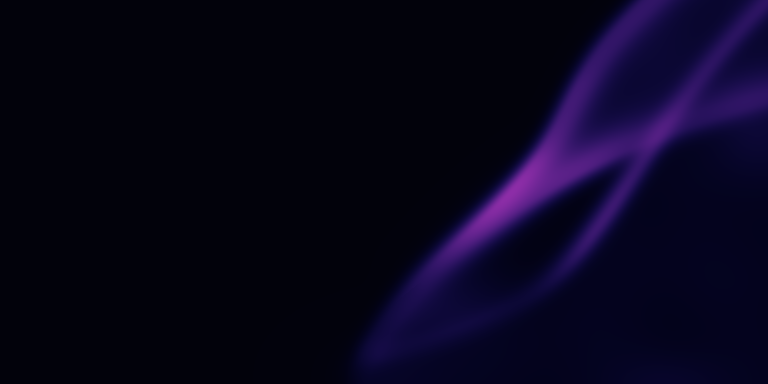
Give the GLSL for this background, as a Shadertoy shader.

```glsl
float hash(vec2 cell) {
    return fract(sin(dot(cell, vec2(127.1, 311.7))) * 43758.5);
}

float cornerRamp(vec2 cell, vec2 offset) {
    float angle = 6.2832 * hash(cell);
    return dot(vec2(cos(angle), sin(angle)), offset);
}

float gradientNoise(vec2 p) {
    vec2 cell = floor(p), f = fract(p);
    vec2 u = f * f * (3.0 - 2.0 * f);
    vec2 e = vec2(1.0, 0.0);
    float low = mix(cornerRamp(cell, f), cornerRamp(cell + e, f - e), u.x);
    float high = mix(cornerRamp(cell + e.yx, f - e.yx), cornerRamp(cell + 1.0, f - 1.0), u.x);
    return mix(low, high, u.y);
}

float bump(float x, float centre, float width) {
    float k = (x - centre) / width;
    return exp(-k * k);
}

float glow(vec2 p, vec2 centre, vec2 radius) {
    vec2 q = (p - centre) / radius;
    return exp(-dot(q, q));
}

// Soft band with a different falloff on each side of its centre line
float band(float dist, float negativeWidth, float positiveWidth) {
    return bump(dist, 0.0, dist < 0.0 ? negativeWidth : positiveWidth);
}

float screenBlend(float a, float b) {
    return 1.0 - (1.0 - a) * (1.0 - b);
}

vec2 bezier(vec2 a, vec2 b, vec2 c, vec2 d, float t) {
    float s = 1.0 - t;
    return s * s * s * a + 3.0 * s * s * t * b + 3.0 * s * t * t * c + t * t * t * d;
}

// Signed distance to a cubic curve, positive on its left
float curveDistance(vec2 p, vec2 a, vec2 b, vec2 c, vec2 d) {
    const int STEPS = 32;
    float best = 1e3, side = 1.0;
    vec2 start = a;
    for (int i = 1; i <= STEPS; i++) {
        vec2 end = bezier(a, b, c, d, float(i) / float(STEPS));
        vec2 along = end - start, rel = p - start;
        float h = clamp(dot(rel, along) / dot(along, along), 0.0, 1.0);
        float dist = length(rel - along * h);
        if (dist < best) {
            best = dist;
            side = along.x * rel.y - along.y * rel.x < 0.0 ? -1.0 : 1.0;
        }
        start = end;
    }
    return best * side;
}

// Approximate distance to a rising wave, positive on its right
float waveDistance(vec2 p, float base, float slope, float amplitude, float frequency) {
    float phase = frequency * (p.y - 0.2);
    float x = base + slope * p.y - amplitude * cos(phase);
    float tilt = slope + amplitude * frequency * sin(phase);
    return (p.x - x) / sqrt(1.0 + tilt * tilt);
}

vec3 palette(float v) {
    return vec3(0.007, 0.006, 0.045) + vec3(0.58, 0.18, 0.63) * pow(vec3(v), vec3(2.0, 1.5, 1.0));
}

void mainImage(out vec4 fragColor, in vec2 fragCoord) {
    vec2 p = fragCoord / iResolution.y;
    p.x *= 2.0 * iResolution.y / iResolution.x;

    // Centre lines of the three folds
    float outer = waveDistance(p, 0.903, 0.798, 0.032, 9.1);
    float middle = curveDistance(p, vec2(1.1, 0.27), vec2(1.45, 0.56), vec2(1.65, 0.64), vec2(2.04, 0.75));
    float inner = curveDistance(p, vec2(0.94, 0.07), vec2(1.62, 0.17), vec2(1.55, 0.57), vec2(2.03, 1.03));

    // Dim veil inside and around the folds
    float inside = smoothstep(-0.03, 0.04, outer);
    float aboveMiddle = smoothstep(-0.03, 0.03, middle);
    float aboveInner = smoothstep(-0.02, 0.02, inner);
    float lowerVeil = 0.04 + 0.2 * glow(p, vec2(1.14, 0.2), vec2(0.24, 0.13));
    float leftVeil = mix(lowerVeil, 0.23, aboveMiddle);
    float rightVeil = mix(0.11, 0.25, aboveMiddle);
    float veil = inside * mix(rightVeil, leftVeil, aboveInner);
    veil *= 1.0 + 0.35 * gradientNoise(p * 4.0);
    veil += 0.08 * glow(p, vec2(1.75, 0.0), vec2(0.14, 0.08));
    veil += 0.06 * glow(p, vec2(1.05, 0.02), vec2(0.16, 0.1));
    veil += 0.14 * glow(p, vec2(1.97, 0.68), vec2(0.12, 0.13));

    // Brightness along each fold
    float outerLight = 0.2 + 0.75 * bump(p.y, 0.5, 0.2) + 0.3 * smoothstep(0.6, 0.8, p.y);
    float middleLight = 0.7 * bump(p.x, 1.5, 0.25) + 0.32 * smoothstep(1.6, 1.95, p.x);
    float innerLight = 0.14 + 0.45 * bump(p.x, 1.56, 0.12) + 0.25 * smoothstep(1.55, 1.72, p.x);
    outerLight *= smoothstep(-0.02, 0.12, p.y);
    innerLight *= smoothstep(0.9, 1.0, p.x);

    // Layer the folds over the veil
    float light = screenBlend(veil, outerLight * band(outer, 0.032, 0.06));
    light = screenBlend(light, middleLight * band(middle, 0.035, 0.07));
    light = screenBlend(light, innerLight * band(inner, 0.032, 0.036));
    fragColor = vec4(palette(clamp(light, 0.0, 1.0)), 1.0);
}
```
